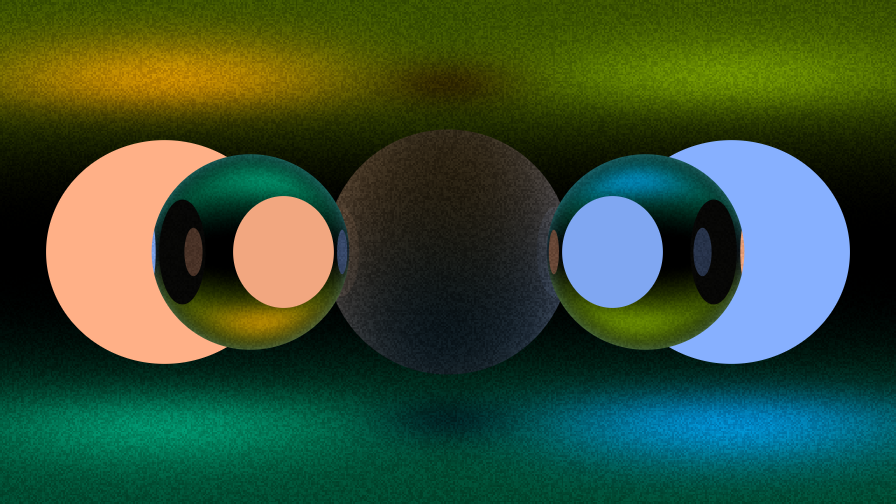
A Shadertoy shader for this background:

```glsl
// Glass balls and a matte ball between two round lamps, in a dark room with tinted ceiling and floor.
#define LAMP_X 0.5625
#define LAMP_SIZE vec2(0.235, 0.222)
#define GLASS_X 0.392
#define GLASS_SIZE vec2(0.196, 0.194)
#define MATTE_SIZE vec2(0.243)
#define BAND_HEIGHT 0.333
#define GLOW_WIDTH 0.36
#define GRAIN 0.18
#define GRAIN_ROWS 288.0
#define PEACH vec3(1.0, 0.69, 0.53)
#define BLUE vec3(0.53, 0.69, 1.0)

float hash(vec2 cell) {
    vec3 q = fract(vec3(cell.xyx) * 0.1031);
    q += dot(q, q.yzx + 33.33);
    return fract((q.x + q.y) * q.z);
}

float bell(float x) { return exp(-x * x); }

// Smooth coverage of an axis-aligned ellipse
float ellipse(vec2 p, vec2 center, vec2 radii) {
    vec2 k = (p - center) / radii;
    float dist = (length(k) - 1.0) * length(k) / max(length(k / radii), 1e-4);
    return clamp(0.5 - dist * iResolution.y, 0.0, 1.0);
}

// Ceiling (up = 1) or floor (up = 0) paint, from plain wash to lamp glow
vec3 paint(float up, float cool, float glow) {
    vec3 wash = mix(vec3(0.0, 0.28, 0.18), vec3(0.22, 0.31, 0.0), up);
    vec3 warmGlow = mix(vec3(0.0, 0.57, 0.42), vec3(0.80, 0.56, 0.0), up);
    vec3 coolGlow = mix(vec3(0.0, 0.56, 0.82), vec3(0.43, 0.57, 0.0), up);
    return mix(wash, mix(warmGlow, coolGlow, cool), glow);
}

vec3 room(vec2 p) {
    float h = abs(p.y);
    float offset = h - BAND_HEIGHT;
    float band = bell(offset / (offset > 0.0 ? 0.09 : 0.065));
    float spread = bell((abs(p.x) - LAMP_X) / GLOW_WIDTH);
    float fade = smoothstep(0.0, 0.38, h);
    vec3 col = paint(step(0.0, p.y), smoothstep(-0.3, 0.3, p.x), band * spread);
    float shadow = bell(p.x / 0.13) * bell(offset / 0.05);
    return col * fade * fade * mix(vec3(1.0), vec3(0.8, 0.5, 0.7), shadow);
}

vec3 matteBall(vec2 n) {
    float cool = smoothstep(-0.6, 0.6, n.x);
    vec3 col = mix(vec3(0.03, 0.075, 0.10), vec3(0.15, 0.115, 0.055), smoothstep(-0.9, 0.9, n.y));
    col += n.x * n.x * mix(vec3(0.15, 0.10, 0.08), vec3(0.10, 0.11, 0.17), cool);
    return col + 0.05 * pow(dot(n, n), 2.0);
}

// The room seen upside down through glass
vec3 glassBall(vec2 n, float cool) {
    float h = abs(n.y) + 0.22 * n.x * n.x;
    float glow = bell((h - 0.72) / 0.2) * bell((n.x + 0.12) / 0.55);
    vec3 col = paint(step(n.y, 0.0), cool, 0.75 * glow);
    col *= smoothstep(0.15, 0.72, h) * (1.0 - 0.35 * smoothstep(0.75, 1.0, length(n)));
    return col + vec3(0.10, 0.15, 0.20) * pow(length(n), 14.0);
}

void mainImage(out vec4 fragColor, in vec2 fragCoord) {
    vec2 p = (fragCoord - 0.5 * iResolution.xy) / iResolution.y;
    vec2 m = vec2(abs(p.x), p.y);
    float cool = step(0.0, p.x);
    vec3 own = mix(PEACH, BLUE, cool);
    vec3 other = mix(BLUE, PEACH, cool);

    // Room and matte ball with its faint lamp reflections
    vec3 col = room(p);
    vec3 matte = matteBall(p / MATTE_SIZE);
    matte += 0.05 * own * ellipse(m, vec2(0.213, 0.0), vec2(0.037, 0.089));
    col = mix(col, matte, ellipse(p, vec2(0.0), MATTE_SIZE));

    // Glass ball with reflections of the matte ball and the far lamp
    vec2 center = vec2(GLASS_X, 0.0);
    vec3 glass = glassBall((m - center) / GLASS_SIZE, cool);
    glass = mix(glass, vec3(0.025, 0.025, 0.02), ellipse(m, vec2(0.527, 0.0), vec2(0.046, 0.104)));
    glass = mix(glass, own * 0.28, ellipse(m, vec2(0.505, 0.0), vec2(0.018, 0.048)));
    glass = mix(glass, other * 0.40, ellipse(m, vec2(0.210, 0.0), vec2(0.010, 0.044)));
    glass = mix(glass, other * 0.90, ellipse(m, vec2(0.586, 0.0), vec2(0.006, 0.050)));

    // Film grain stays off the lamps
    float grain = GRAIN * (hash(floor(p * GRAIN_ROWS) + 700.0) - 0.5);
    col += grain * sqrt(col);
    glass += 0.6 * grain * sqrt(glass);
    glass = mix(glass, own * 0.95, ellipse(m, vec2(0.3264, 0.0), vec2(0.100, 0.111)));

    col = mix(col, own, ellipse(m, vec2(LAMP_X, 0.0), LAMP_SIZE));
    col = mix(col, glass, ellipse(m, center, GLASS_SIZE));
    fragColor = vec4(clamp(col, 0.0, 1.0), 1.0);
}
```
